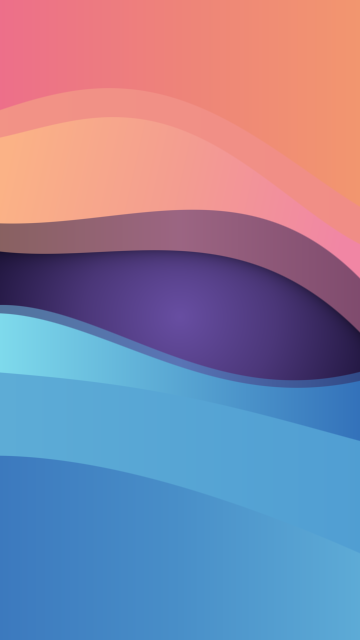
Give the GLSL for this background, as a WebGL 2 fragment shader.

```glsl
#version 300 es
precision highp float;
// Layered paper waves: coral and peach above, a purple hollow, blue swells below.

uniform vec2 u_resolution;
out vec4 outColor;

// Smooth quartic through five heights evenly spaced across the width
float wave(float x, float a, float b, float c, float d, float e) {
  float s = x * 4.0;
  float d1 = b - a, d2 = c - 2.0 * b + a;
  float d3 = d - 3.0 * c + 3.0 * b - a;
  float d4 = e - 4.0 * d + 6.0 * c - 4.0 * b + a;
  return a + s * (d1 + (s - 1.0) / 2.0 * (d2 + (s - 2.0) / 3.0 * (d3 + (s - 3.0) / 4.0 * d4)));
}

// Three-stop gradient
vec3 ramp(vec3 a, vec3 b, vec3 c, float t) {
  return t < 0.5 ? mix(a, b, clamp(t * 2.0, 0.0, 1.0)) : mix(b, c, clamp(t * 2.0 - 1.0, 0.0, 1.0));
}

// Antialiased coverage of everything below an edge; depth is positive inside
float cover(float depth) {
  float w = max(fwidth(depth), 1e-5);
  return smoothstep(-0.7 * w, 0.7 * w, depth);
}

void main() {
  // x runs right, y runs down, both from 0 to 1
  vec2 p = gl_FragCoord.xy / u_resolution;
  p.y = 1.0 - p.y;
  float x = p.x, y = p.y;

  // Sky
  vec3 color = ramp(vec3(0.93, 0.435, 0.54), vec3(0.932, 0.515, 0.475), vec3(0.95, 0.588, 0.435), x);

  // Coral band and peach slope
  vec3 coral = mix(vec3(0.948, 0.575, 0.525), vec3(0.943, 0.553, 0.525), x);
  color = mix(color, coral, cover(y - wave(x, 0.172, 0.139, 0.156, 0.228, 0.323)));
  vec3 peach = ramp(vec3(0.985, 0.70, 0.525), vec3(0.955, 0.615, 0.565), vec3(0.945, 0.525, 0.645), x + (y - 0.27) * 0.4);
  color = mix(color, peach, cover(y - wave(x, 0.215, 0.185, 0.202, 0.284, 0.3815)));

  // Mauve rim
  vec3 mauve = ramp(vec3(0.535, 0.38, 0.38), vec3(0.61, 0.395, 0.51), vec3(0.50, 0.295, 0.43), x);
  color = mix(color, mauve, cover(y - wave(x, 0.349, 0.341, 0.328, 0.345, 0.435)));

  // Purple hollow: round glow, with a soft shadow under the rim
  float depth = y - wave(x, 0.393, 0.3945, 0.392, 0.422, 0.5195);
  float r = length((p - vec2(0.5, 0.495)) * vec2(1.0, u_resolution.y / u_resolution.x));
  vec3 hollow = ramp(vec3(0.405, 0.305, 0.635), vec3(0.295, 0.215, 0.475), vec3(0.14, 0.095, 0.265), r / 0.53);
  hollow *= 1.0 - 0.32 * exp(-max(depth, 0.0) / 0.014);
  color = mix(color, hollow, cover(depth));

  // Slate lip and cyan swell
  vec3 slate = ramp(vec3(0.32, 0.46, 0.62), vec3(0.35, 0.455, 0.71), vec3(0.19, 0.29, 0.53), x);
  color = mix(color, slate, cover(y - wave(x, 0.4765, 0.5065, 0.56, 0.5925, 0.581)));
  vec3 cyan = ramp(vec3(0.495, 0.855, 0.925), vec3(0.345, 0.65, 0.825), vec3(0.20, 0.445, 0.73), x);
  color = mix(color, cyan, cover(y - wave(x, 0.4896, 0.522, 0.573, 0.604, 0.595)));

  // Sky-blue band and deep-blue base
  vec3 band = mix(vec3(0.365, 0.675, 0.84), vec3(0.315, 0.62, 0.825), x);
  color = mix(color, band, cover(y - wave(x, 0.582, 0.596, 0.6185, 0.651, 0.689)));
  vec3 base = ramp(vec3(0.235, 0.475, 0.745), vec3(0.285, 0.56, 0.785), vec3(0.365, 0.67, 0.84), x);
  color = mix(color, base, cover(y - wave(x, 0.712, 0.7265, 0.76, 0.807, 0.8645)));

  outColor = vec4(color, 1.0);
}
```
